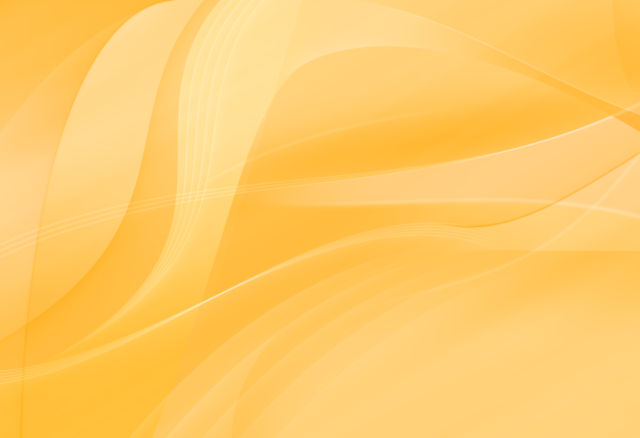
Write a Shadertoy shader that draws this background.

```glsl
// Golden abstract backdrop of translucent flowing ribbons, fine strands and soft light.

// Cubic through four values spaced evenly over t = 0..1
float curve(float t, vec4 k) {
    float u = 3.0 * t;
    vec4 w = vec4(-(u - 1.0) * (u - 2.0) * (u - 3.0) / 6.0, u * (u - 2.0) * (u - 3.0) / 2.0,
                  -u * (u - 1.0) * (u - 3.0) / 2.0, u * (u - 1.0) * (u - 2.0) / 6.0);
    return dot(w, k);
}

// Turns an offset from a curve into a distance
float dist(float d) {
    return d / max(length(vec2(dFdx(d), dFdy(d))) * iResolution.y, 1.0);
}

float side(float d) {
    float aa = 1.0 / iResolution.y;
    return smoothstep(-aa, aa, d);
}

float line(float d, float w) {
    w = max(w, 0.8 / iResolution.y);
    return exp(-d * d / (w * w));
}

// Crisp edge that fades away on its positive side
float shade(float d, float w) {
    return side(d) * exp(-max(d, 0.0) / w);
}

float glow(vec2 p, vec2 centre, vec2 radius) {
    p = (p - centre) / radius;
    return exp(-dot(p, p));
}

float hash(vec2 p) {
    vec3 q = fract(vec3(p.xyx) * 0.1031);
    q += dot(q, q.yzx + 33.33);
    return fract((q.x + q.y) * q.z);
}

float noise(vec2 p) {
    vec2 i = floor(p), f = fract(p);
    f = f * f * (3.0 - 2.0 * f);
    return mix(mix(hash(i), hash(i + vec2(1, 0)), f.x),
               mix(hash(i + vec2(0, 1)), hash(i + vec2(1, 1)), f.x), f.y);
}

void mainImage(out vec4 fragColor, in vec2 fragCoord) {
    // Height units, y pointing down
    vec2 uv = fragCoord / iResolution.xy;
    vec2 p = vec2(uv.x * 1.463, 1.0 - uv.y);
    float x = p.x, y = p.y;

    // Signed distances to the main curves
    float leafLeft = dist(x - curve(sqrt(y), vec4(0.41, 0.234, 0.105, 0.048)));
    float leafRight = dist(x - curve(y / 0.777, vec4(0.467, 0.347, 0.272, 0.0)));
    float ribbonX = curve(y / 0.819, vec4(0.505, 0.408, 0.383, 0.114));
    float ribbonLeft = dist(x - ribbonX);
    float ribbonRight = dist(x - curve(sqrt(max(y - 0.1, 0.0) / 0.667), vec4(0.857, 0.663, 0.552, 0.434)));
    float archIn = dist(y - curve(sqrt(max(x - 0.606, 0.0) / 0.857), vec4(0.267, 0.143, 0.114, 0.301)));
    float archOut = dist(y - curve((x - 0.724) / 0.739, vec4(0.0, 0.042, 0.152, 0.261)));
    float waveY = curve(x / 1.463, vec4(0.587, 0.45, 0.383, 0.234));
    float wave = dist(y - waveY);
    float bandEnd = dist(y - curve((x - 0.552) / 0.911, vec4(0.457, 0.463, 0.457, 0.495)));
    float fold = dist(y - curve((x - 0.99) / 0.473, vec4(0.505, 0.509, 0.444, 0.349)));
    float sweepY = curve(min(x / 1.143, 1.1), vec4(0.875, 0.735, 0.553, 0.535));
    vec4 rise = vec4(1.0, 0.733, 0.59, 0.549);
    float fan = y - curve(min((x - 0.295) / 0.857, 1.0), rise);
    float apron = dist(y - curve(min(sqrt(max(x - 0.53, 0.0) / 0.57), 1.1), vec4(1.0, 0.81, 0.648, 0.571)));

    // Right-hand field: amber valley, pale lower corner, hollow under the arch
    float tone = mix(0.17, 0.6, smoothstep(0.8, 1.3, x));
    tone = mix(tone, 0.46, smoothstep(-0.03, 0.1, fan));
    tone = mix(tone, mix(0.33, 0.65, smoothstep(0.0, 0.22, apron)), side(apron));
    float hollow = mix(0.66, 0.08, glow(vec2(x, y + 0.2 * x), vec2(1.0, 0.522), vec2(0.7, 0.085)));
    tone = mix(tone, hollow, side(-wave));
    float band = side(wave) * smoothstep(0.02, -0.015, bandEnd) * smoothstep(0.45, 0.9, x);
    tone = mix(tone, 0.66, band);

    // Arch and the broad ribbon falling from it
    float outside = (1.0 - side(archIn) * side(ribbonRight)) * side(ribbonLeft);
    float ribbon = 0.82 - 0.7 * smoothstep(0.25, 0.85, y) - 0.7 * smoothstep(0.9, 1.38, x);
    tone = mix(tone, ribbon, outside);
    float sky = mix(0.64, 0.22, glow(p, vec2(1.46, 0.14), vec2(0.28, 0.14)));
    tone = mix(tone, sky, side(-archOut) * smoothstep(0.75, 0.95, x));
    float corner = dist(x - 1.4 - y * y);
    tone -= 0.12 * shade(corner, 0.08) * smoothstep(0.26, 0.15, y);
    tone += 0.1 * side(0.69 - 0.3 * y - x) * side(ribbonLeft) * smoothstep(1.0, 0.1, y);

    // Left-hand leaf panels
    float gap = mix(0.7, 0.16, smoothstep(0.15, 0.75, y));
    float leaf = mix(0.82, 0.16, smoothstep(0.3, 0.8, y));
    float flank = 0.15 + 0.63 * exp(-pow((y - 0.47) / 0.26, 2.0));
    tone = mix(gap, tone, side(ribbonLeft));
    tone = mix(leaf, tone, side(leafRight));
    tone = mix(flank, tone, side(leafLeft));
    tone -= 0.22 * shade(leafRight, 0.03) + 0.15 * line(leafLeft, 0.003) + 0.08 * shade(-leafLeft, 0.03);
    float rim = dist(y - curve(x / 0.4, vec4(0.305, 0.15, 0.05, 0.0)));
    tone += 0.15 * shade(rim, 0.04) * smoothstep(0.42, 0.3, x);

    // Strands along the ribbon, the wave and the lower sweep
    for (int i = 0; i < 5; i++) {
        float k = float(i);
        float strand = dist(x - ribbonX - k * 0.024 * smoothstep(0.95, 0.1, y));
        tone += (0.09 * shade(strand, 0.015) + 0.16 * line(strand, 0.002)) * smoothstep(0.85, 0.65, y);
        float crest = dist(y - waveY + k * 0.012 * (1.2 - x));
        tone += 0.2 * line(crest, 0.002) * step(k, 2.0);
        float sweep = dist(y - sweepY - k * 0.014 * (x - 0.5));
        tone += (0.2 * line(sweep, 0.002) + 0.06 * shade(sweep, 0.02)) * smoothstep(1.2, 0.95, x);
        // Pale fan rising from the lower edge
        float start = 0.295 + k * 0.075;
        float blade = dist(y - curve(min((x - start) / 0.857, 1.0), rise + 0.01 * k));
        tone += (0.24 - 0.04 * k) * shade(blade, 0.022) * smoothstep(start + 0.75, start + 0.3, x);
    }

    // Edge lights and folds
    tone += 0.14 * shade(-archIn, 0.02) * smoothstep(0.62, 0.7, x) * smoothstep(1.1, 0.8, x);
    tone += 0.22 * line(archOut, 0.002) * smoothstep(0.75, 1.1, x);
    tone += 0.25 * line(bandEnd, 0.005) * smoothstep(0.55, 0.85, x);
    float foldFade = smoothstep(0.98, 1.08, x);
    tone += foldFade * (0.12 * shade(fold, 0.03) - 0.4 * line(fold, 0.0025) - 0.15 * shade(-fold, 0.02));
    float arc = dist(y - curve((x - 0.7) / 0.763, vec4(0.76, 0.67, 0.58, 0.35)));
    tone += (0.15 * line(arc, 0.004) + 0.05 * shade(arc, 0.04)) * smoothstep(0.7, 1.15, x);
    float wisp = dist(y - curve((x - 0.4) / 0.7, vec4(0.46, 0.34, 0.275, 0.24)));
    tone += 0.16 * line(wisp, 0.004) * smoothstep(0.4, 0.55, x) * smoothstep(1.1, 0.8, x);

    // Soft silk streaks
    vec2 silk = vec2(dot(p, vec2(0.87, -0.5)), dot(p, vec2(0.5, 0.87)));
    tone += 0.1 * (noise(silk * vec2(1.5, 16.0)) - 0.5) + 0.05 * (noise(silk * vec2(3.0, 45.0)) - 0.5);

    vec3 col = mix(vec3(1.0, 0.715, 0.18), vec3(1.0, 0.875, 0.63), clamp(tone, -0.1, 1.1));
    float peach = 0.5 * side(-leafLeft) * smoothstep(0.1, 0.3, y) + 0.6 * band;
    col += vec3(0.0, -0.02, 0.03) * peach * smoothstep(0.8, 0.5, y);
    col += vec3(0.0, 0.015, -0.01) * outside * smoothstep(0.8, 0.6, x);
    fragColor = vec4(clamp(col, 0.0, 1.0), 1.0);
}
```
